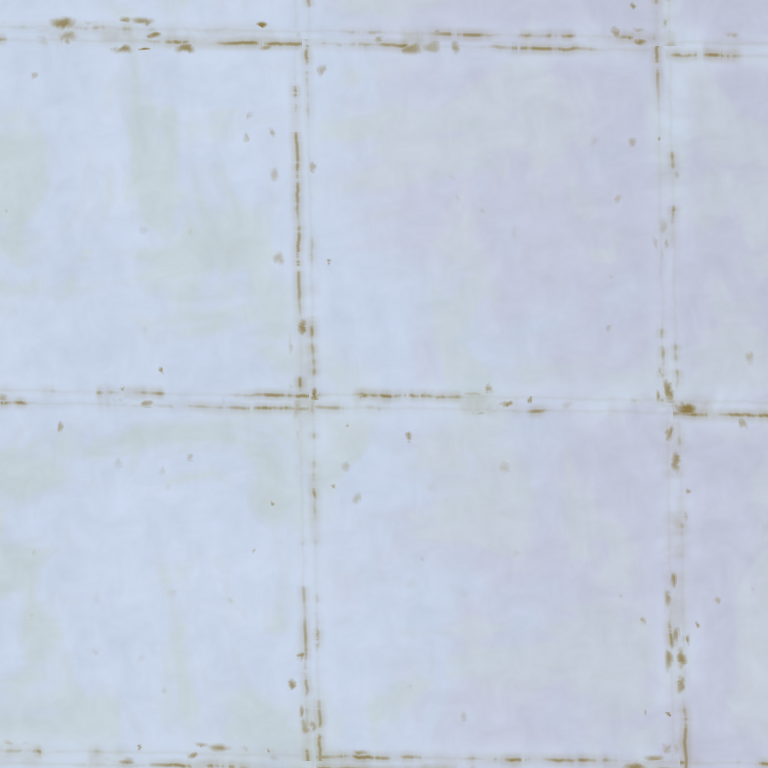
Reproduce this texture procedurally as a Shadertoy shader.

```glsl
// Pale glazed square tiles with thin, broken, soil-stained double joints.

const vec2 TILE = vec2(0.473, 0.470);      // tile pitch
const vec2 ORIGIN = vec2(0.402, 0.477);    // one joint crossing
const vec2 SKEW = vec2(0.020, 0.018);      // slant of the joints
const float HALF_GAP = 0.0082;             // joint centre to tile edge
const float LINE_WIDTH = 0.0050;           // width of an edge line
const float SKIRT_WIDTH = 0.0130;          // soft dirt around an edge line
const float EDGE_SHIFT = 0.007;            // offset between joint segments
const float CHIP_DENSITY = 0.55;
const float PIT_DENSITY = 0.10;
const float GRAIN = 0.021;
const vec3 COOL = vec3(0.784, 0.832, 0.910);
const vec3 MAUVE = vec3(0.757, 0.774, 0.848);
const vec3 SAGE = vec3(0.768, 0.814, 0.836);
const vec3 GLOW = vec3(0.802, 0.854, 0.932);
const vec3 SOIL = vec3(0.530, 0.455, 0.250);
const mat2 TURN = mat2(0.8, 0.6, -0.6, 0.8);

float hash(vec2 p) {
    vec3 q = fract(p.xyx * vec3(0.1031, 0.1030, 0.0973));
    q += dot(q, q.yzx + 33.33);
    return fract((q.x + q.y) * q.z);
}

// Layered, warped sines, roughly -1 to 1
float ripple(vec2 p) {
    float sum = 0.0, amp = 0.6;
    for (int i = 0; i < 4; i++) {
        p = TURN * p * 1.8 + 1.7;
        p += 0.8 * sin(p.yx);
        sum += amp * sin(p.x) * cos(p.y);
        amp *= 0.65;
    }
    return sum;
}

// Cellular scatter of soft flakes, sized relative to their cells
float flakes(vec2 p, vec2 cellSize, float radius, float density) {
    vec2 g = p / cellSize, cell = floor(g);
    float cover = 0.0;
    for (int j = -1; j <= 1; j++)
    for (int i = -1; i <= 1; i++) {
        vec2 id = cell + vec2(i, j);
        vec2 centre = id + 0.2 + 0.6 * vec2(hash(id + 11.3), hash(id + 47.9));
        float r = radius * mix(0.4, 1.0, hash(id + 83.1));
        float present = step(hash(id + 5.7), density) * mix(0.4, 1.0, hash(id + 29.4));
        cover = max(cover, present * (1.0 - smoothstep(0.1 * r, r, length(g - centre))));
    }
    return cover;
}

// Stain along one joint: two broken edge lines and clustered chips
float jointStain(float across, float along, float seed) {
    across += (seed - 0.5) * EDGE_SHIFT;
    float stain = 0.0;
    for (int k = 0; k < 2; k++) {
        float side = float(k) * 2.0 - 1.0;
        float edge = across - side * HALF_GAP;
        edge += 0.0018 * ripple(vec2(along * 30.0, seed * 20.0 + side));
        float worn = smoothstep(-0.1, 0.4, ripple(vec2(along * 8.0, seed * 60.0 + side * 4.0)));
        float dash = smoothstep(-0.7, 0.45, ripple(vec2(along * 38.0, seed * 9.0 + side)));
        float line = 1.0 - smoothstep(0.0, LINE_WIDTH, abs(edge));
        float skirt = 1.0 - smoothstep(0.0, SKIRT_WIDTH, abs(edge));
        stain = max(stain, line * (0.08 + 0.72 * worn * dash));
        stain = max(stain, skirt * (0.03 + 0.27 * worn * (0.4 + 0.6 * dash)));
    }
    vec2 p = vec2(along + seed * 7.0, across + seed * 3.0);
    p += 0.0035 * vec2(ripple(p * 65.0), ripple(p.yx * 65.0 + 9.0));
    float chips = flakes(p, vec2(0.038, 0.018), 0.60, CHIP_DENSITY);
    float cluster = smoothstep(-0.15, 0.3, ripple(vec2(along * 9.0 + 3.0, seed * 37.0)));
    float reach = HALF_GAP * mix(1.9, 3.4, cluster * hash(vec2(seed * 90.0)));
    float near = 1.0 - smoothstep(0.6 * reach, reach, abs(across));
    float soak = 0.20 * cluster * (1.0 - smoothstep(0.0, 0.026, abs(across)));
    return max(stain, chips * cluster * near) + soak * (0.5 + 0.5 * ripple(p * 30.0));
}

void mainImage(out vec4 fragColor, in vec2 fragCoord) {
    vec2 uv = fragCoord / iResolution.xy;
    vec2 grid = (uv + SKEW * (uv.yx - 0.5) - ORIGIN) / TILE;
    vec2 tile = floor(grid), crossing = round(grid);
    vec2 offset = (grid - crossing) * TILE;
    float nearest = min(abs(offset.x), abs(offset.y));

    // Glaze: broad tint drift, blotches and fine grain
    float cloud = ripple(uv * 3.0 + 2.0);
    float blotch = ripple(uv * 13.0 + 5.0);
    float tone = hash(tile + 20.0) - 0.5;
    float mauve = smoothstep(0.36, 0.84, uv.x + 0.2 * cloud + 0.16 * blotch
                             + 0.15 * tone + 0.12 * (uv.y - 0.5));
    float sage = smoothstep(-0.1, 0.6, ripple(uv * 7.0 + 8.0) + 0.5 * blotch);
    vec3 color = mix(COOL, MAUVE, mauve);
    color = mix(color, SAGE, sage * mix(0.9, 0.5, mauve));
    color += 0.012 * blotch + 0.012 * cloud;
    color += GRAIN * (0.6 * ripple(uv * 44.0) + 0.4 * ripple(TURN * uv * 27.0 + 4.0))
           * vec3(0.9, 0.9, 1.1);

    // Paler glaze beside the joints
    float halo = 1.0 - smoothstep(0.004, 0.045, nearest);
    color = mix(color, GLOW, halo * clamp(0.4 + 0.5 * blotch, 0.0, 0.8));

    // Soil in the joints and in pits that thin out towards tile centres
    float rowSeed = hash(vec2(tile.x, crossing.y) + 60.0);
    float columnSeed = hash(vec2(crossing.x, tile.y) + 90.0);
    float stain = max(jointStain(offset.y, uv.x, rowSeed),
                      0.85 * jointStain(offset.x, uv.y, columnSeed));
    vec2 rough = uv + 0.004 * vec2(ripple(uv * 60.0), ripple(uv.yx * 60.0));
    float pits = flakes(rough, vec2(0.034, 0.042), 0.26, PIT_DENSITY);
    stain = max(stain, pits * mix(0.75, 0.12, smoothstep(0.02, 0.11, nearest)));
    color = mix(color, SOIL, clamp(stain, 0.0, 1.0) * 0.92);

    fragColor = vec4(clamp(color, 0.0, 1.0), 1.0);
}
```
